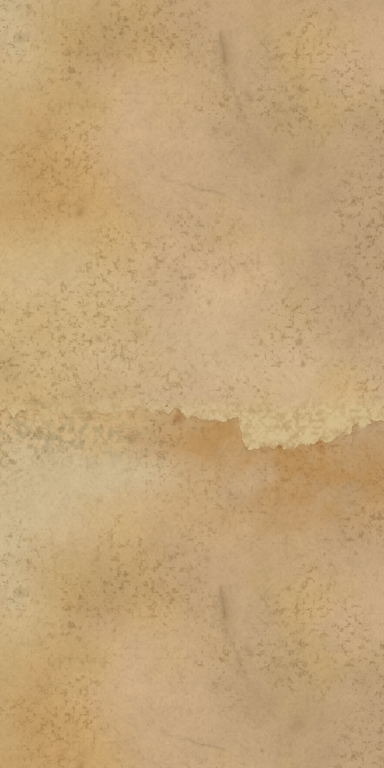
Reproduce this texture procedurally as a Shadertoy shader.

```glsl
// Aged tan paper with soft stains, fine grain, creases and a ragged horizontal tear.

float hash(vec2 p) {
    vec3 q = fract(p.xyx * 0.1031);
    q += dot(q, q.yzx + 33.33);
    return fract((q.x + q.y) * q.z);
}

float noise(vec2 p) {
    vec2 i = floor(p), f = fract(p);
    f = f * f * (3.0 - 2.0 * f);
    return mix(mix(hash(i), hash(i + vec2(1, 0)), f.x),
               mix(hash(i + vec2(0, 1)), hash(i + vec2(1, 1)), f.x), f.y);
}

float fbm(vec2 p) {
    float sum = 0.0, amp = 0.5;
    for (int i = 0; i < 5; i++) {
        sum += amp * noise(p);
        p = mat2(1.6, 1.2, -1.2, 1.6) * p + 17.3;
        amp *= 0.5;
    }
    return sum / 0.97;
}

// Soft elliptical spot
float blob(vec2 p, vec2 centre, vec2 radius) {
    p = (p - centre) / radius;
    return exp(-dot(p, p));
}

// Distance to a line segment
float segment(vec2 p, vec2 a, vec2 b) {
    vec2 ab = b - a;
    return length(p - a - ab * clamp(dot(p - a, ab) / dot(ab, ab), 0.0, 1.0));
}

vec3 paper(vec2 q) {
    // Broad tints: warm on the left, greyer on the right
    float cloud = fbm(q * 2.3 + 4.0), mottle = fbm(q * 9.0 + 31.0);
    float grey = smoothstep(0.2, 0.8, q.x + (cloud - 0.5) * 1.4 + (mottle - 0.5) * 0.5);
    vec3 col = mix(vec3(0.785, 0.658, 0.455), vec3(0.755, 0.637, 0.492), grey);
    col *= 1.0 + 0.17 * (fbm(q * 3.1 + 55.0) - 0.5) + 0.08 * (mottle - 0.5);

    // Orange stains and pale washed areas
    float stain = 0.65 * blob(q, vec2(0.10, 0.55), vec2(0.22, 0.14))
                + 0.55 * blob(q, vec2(0.28, 1.00), vec2(0.20, 0.10))
                + 0.4 * blob(q, vec2(0.08, 0.78), vec2(0.15, 0.12))
                + 1.3 * blob(q, vec2(0.78, 1.27), vec2(0.30, 0.13))
                + 1.0 * blob(q, vec2(0.58, 1.38), vec2(0.17, 0.07));
    stain *= smoothstep(0.15, 0.75, mix(mottle, fbm(q * 22.0), 0.35));
    col = mix(col, vec3(0.70, 0.53, 0.31), clamp(stain * 0.85, 0.0, 0.8));
    float pale = 1.4 * blob(q, vec2(0.08, 1.25), vec2(0.22, 0.15))
               + 0.8 * blob(q, vec2(0.28, 1.28), vec2(0.22, 0.05))
               + 0.9 * blob(q, vec2(0.03, 0.98), vec2(0.10, 0.18))
               + 0.7 * blob(q, vec2(0.12, 0.36), vec2(0.16, 0.10))
               + 0.5 * blob(q, vec2(0.40, 0.15), vec2(0.60, 0.15));
    col = mix(col, vec3(0.79, 0.71, 0.56), clamp(pale * (0.3 + 1.0 * mottle), 0.0, 0.9));
    float mould = blob(q, vec2(0.17, 1.38), vec2(0.25, 0.06)) * smoothstep(0.38, 0.7, fbm(q * 80.0));
    col = mix(col, vec3(0.61, 0.56, 0.42), 0.55 * mould);
    vec2 bent = q + 0.015 * (vec2(noise(q * 25.0), noise(q * 25.0 + 9.0)) - 0.5);
    col = mix(col, vec3(0.62, 0.41, 0.24), 0.6 * blob(bent, vec2(0.465, 1.425), vec2(0.016)));

    // Crease and scratch
    float crease = exp(-segment(bent, vec2(0.575, 0.985), vec2(0.583, 0.91)) * 150.0)
                 + 0.35 * exp(-segment(bent, vec2(0.583, 0.91), vec2(0.64, 0.72)) * 80.0)
                 + 0.4 * blob(q, vec2(0.59, 0.93), vec2(0.02, 0.06));
    float scratch = exp(-segment(bent, vec2(0.42, 0.61), vec2(0.58, 0.565)) * 260.0);
    col *= 1.0 - crease * vec3(0.12, 0.13, 0.15) - 0.12 * scratch * noise(q * 40.0);

    // Small scattered smudges
    for (int i = 0; i < 28; i++) {
        float k = float(i);
        vec2 centre = vec2(hash(vec2(k, 3.0)), 1.44 * hash(vec2(k, 8.0)));
        float size = mix(0.004, 0.022, pow(hash(vec2(k, 5.0)), 2.0));
        col *= 1.0 - vec3(0.16, 0.19, 0.23) * blob(bent, centre, vec2(size)) * mottle;
    }

    // Worn speckles, wiry scuffs, pits and fine grain
    float wear = smoothstep(0.35, 0.65, fbm(q * 5.0 + 70.0));
    float speckle = smoothstep(0.52, 0.80, fbm(q * 110.0 + 12.0)) * (0.4 + wear);
    col *= 1.0 - speckle * vec3(0.08, 0.10, 0.14);
    float scuff = 1.0 - smoothstep(0.0, 0.035, abs(fbm(q * 32.0 + 41.0) - 0.5));
    scuff *= smoothstep(0.45, 0.7, noise(q * 26.0 + 5.0)) * (0.3 + wear);
    col *= 1.0 - scuff * vec3(0.035, 0.045, 0.065);
    float pits = smoothstep(0.60, 0.85, fbm(q * 55.0 + 90.0)) * wear;
    col *= 1.0 - pits * vec3(0.06, 0.08, 0.12);
    col *= 1.0 + 0.045 * (noise(q * 190.0) - 0.5) + 0.05 * (fbm(q * 36.0) - 0.5);
    return col;
}

void mainImage(out vec4 fragColor, in vec2 fragCoord) {
    vec2 p = fragCoord / iResolution.x;
    float soft = 1.5 / iResolution.x;

    // Ragged lower edge, deepest on the right
    float depth = 0.018 + 0.02 * smoothstep(0.46, 0.51, p.x);
    depth = mix(depth, 0.105 - 0.055 * smoothstep(0.8, 1.0, p.x), smoothstep(0.62, 0.64, p.x));
    float ragged = 0.04 * (fbm(vec2(p.x * 13.0, 3.0)) - 0.5) + 0.05 * (fbm(p * 55.0) - 0.5);
    float d = p.y - 0.945 + depth - ragged;
    float above = smoothstep(-soft, soft, d);

    // The same sheet pattern recurs above and below the tear
    vec2 q = p - vec2(0.0, 0.93);
    vec3 col = mix(paper(q + vec2(0.0, 1.445)), paper(q), above);

    // Bared pale fibres fading into the upper sheet
    float fade = 1.0 - smoothstep(-0.02, 0.035, p.y - 0.945 - 0.03 * (fbm(p * 12.0) - 0.5));
    float flecks = smoothstep(0.35, 0.75, mix(fbm(p * 115.0 + 8.0), fbm(p * 30.0), 0.4));
    vec3 fibre = mix(vec3(0.82, 0.735, 0.55), vec3(0.69, 0.57, 0.37), 0.75 * flecks);
    col = mix(col, fibre, above * fade * mix(0.6, 0.85, smoothstep(0.4, 0.65, p.x)));

    // Brown rim under the torn edge
    float rim = (1.0 - above) * exp(min(d, 0.0) * 130.0) * smoothstep(0.25, 0.7, noise(p * 35.0));
    col *= 1.0 - rim * vec3(0.13, 0.17, 0.24);

    fragColor = vec4(col * 1.01, 1.0);
}
```
